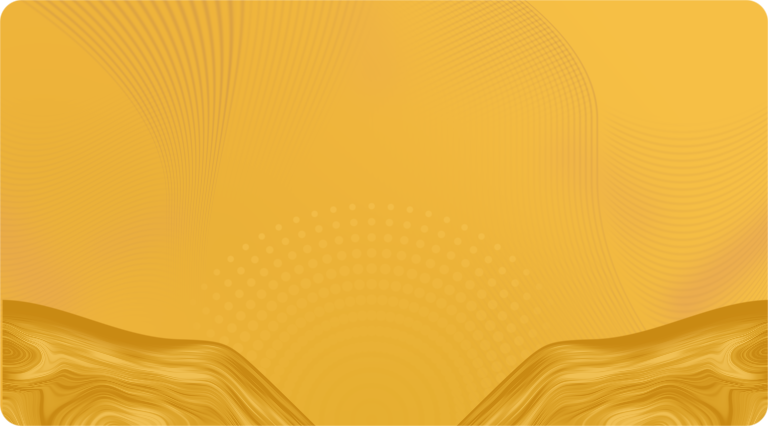
A Shadertoy shader for this background:

```glsl
// Golden backdrop with fine wave lines, a fan of halftone dots and draped gold folds.
#define ASPECT 1.8
#define CORNER_RADIUS 0.052
#define LINE_STRENGTH 0.50
#define DOT_COUNT 70.0
#define RING_GAP 0.0366
#define FAN_CENTER vec2(0.871, 0.986)
#define FAN_RADIUS 0.502
#define LINE_COLOR vec3(0.79, 0.57, 0.29)
#define GLOW_COLOR vec3(0.90, 0.64, 0.33)
#define GOLD_DARK vec3(0.79, 0.54, 0.075)
#define GOLD_MID vec3(0.86, 0.635, 0.155)
#define GOLD_LIGHT vec3(0.96, 0.78, 0.37)

float hash(vec2 p) {
    return fract(sin(dot(p, vec2(127.1, 311.7))) * 43758.5);
}

float noise(vec2 p) {
    vec2 i = floor(p), f = fract(p);
    f = f * f * (3.0 - 2.0 * f);
    return mix(mix(hash(i), hash(i + vec2(1, 0)), f.x),
               mix(hash(i + vec2(0, 1)), hash(i + vec2(1, 1)), f.x), f.y);
}

// Thin contour at each integer of the field, faded where too dense to draw
float contours(float field) {
    float density = fwidth(field);
    float wave = 0.5 + 0.5 * cos(6.28318 * field);
    return wave * wave * (1.0 - smoothstep(0.4, 0.95, density));
}

float band(float lo, float hi, float soft, float x) {
    return smoothstep(lo - soft, lo + soft, x) * (1.0 - smoothstep(hi - soft, hi + soft, x));
}

float glow(vec2 p, vec2 a, vec2 b, float radius) {
    vec2 ab = b - a;
    float t = clamp(dot(p - a, ab) / dot(ab, ab), 0.0, 1.0);
    float d = length(p - a - ab * t) / radius;
    return exp(-d * d);
}

// Sweeping line families; y runs downward from the top
float waveLines(vec2 p) {
    float sweepL = 0.39 - 0.34 * pow(max(1.0 - p.y / 0.47, 0.0), 2.0);
    float sweepR = 0.57 - 0.6 * p.y * p.y * (1.0 - p.y);
    float t = (p.x - sweepL) / (sweepR - sweepL);
    float lines = contours(t * 17.0) * band(0.0, 1.0, 0.03, t)
                * (1.0 - smoothstep(0.15, 0.75, p.y)) * (0.75 + 0.25 * t);

    float veil = (p.x - sweepR) / (0.36 - 0.32 * p.y);
    lines += 0.35 * contours(veil * 19.0 + p.y) * band(0.0, 0.8, 0.15, veil)
           * (1.0 - smoothstep(0.1, 0.5, p.y));

    float arc = 1.40 - 0.17 * pow(max(1.0 - p.y / 0.28, 0.0), 2.0)
              + 0.9 * pow(max(p.y - 0.42, 0.0), 2.0);
    float inside = arc - p.x;
    lines += 0.75 * contours(inside / 0.0135) * smoothstep(-0.008, 0.0, inside)
           * exp(-max(inside, 0.0) * 9.0) * (1.0 - 0.4 * smoothstep(0.2, 0.5, p.y));
    lines += 0.5 * contours((p.y + 0.48 * p.x) / 0.0145) * smoothstep(0.0, 0.02, inside)
           * band(1.02, 1.5, 0.12, p.x) * (1.0 - smoothstep(0.08, 0.32, p.y));
    lines += 0.16 * contours((p.y - 1.4 * p.x) / 0.021) * smoothstep(0.0, 0.02, inside)
           * band(1.1, 1.5, 0.08, p.x) * smoothstep(0.5, 0.7, p.y);

    float sag = 1.0 - pow((p.x - 1.6) / 0.2, 2.0);
    float right = (p.y - 0.25 - 0.06 * sag) / (1.0 + 0.25 * sag);
    lines += 0.33 * contours(right / 0.0135) * smoothstep(0.0, 0.05, p.x - arc)
           * band(0.0, 0.45, 0.03, right);

    float left = p.y - 0.07 * sin(p.x * 9.0 + 2.5 * p.y);
    lines += 0.27 * contours(left / 0.0135) * band(0.25, 0.75, 0.1, left)
           * (1.0 - smoothstep(0.3, 0.45, p.x));
    return lines;
}

// Halftone rings whose dots grow and dim toward the centre
float dotFan(vec2 p, float px) {
    vec2 v = p - FAN_CENTER;
    float radius = length(v);
    float ring = max(floor((FAN_RADIUS - radius) / RING_GAP + 0.5), 0.0);
    float ringRadius = FAN_RADIUS - ring * RING_GAP;
    float turn = atan(v.x, -v.y) * DOT_COUNT / 6.28318;
    vec2 cell = vec2((fract(turn + 0.5) - 0.5) * 6.28318 / DOT_COUNT * ringRadius, radius - ringRadius);
    float size = 0.0075 + 0.0012 * min(ring, 4.0);
    float fade = exp(-0.22 * ring) * (1.0 - smoothstep(0.30, 0.46, abs(v.x)));
    return (1.0 - smoothstep(size - px, size + px, length(cell))) * fade;
}

// Flowing streaks; a is the distance from the side, depth lies below the crest
vec3 goldFold(float a, float y, float depth) {
    vec2 q = vec2(a, y) + 0.04 * (noise(vec2(a, y) * 13.0) - 0.5);
    float arch = length((q - vec2(0.27, -0.02)) / vec2(0.22, 0.14));
    float eye = length((q - vec2(0.0, 0.16)) / vec2(0.14, 0.07));
    float flow = depth * 8.0 / (1.0 + 0.5 * smoothstep(0.48, 0.6, a));
    flow = mix(flow, 2.2 - arch, 1.0 - smoothstep(0.7, 1.3, arch));
    flow = mix(flow, 1.7 - eye, 1.0 - smoothstep(0.65, 1.25, eye));
    float streak = 0.40 * noise(vec2(flow * 6.0, a * 9.0)) + 0.32 * noise(vec2(flow * 19.0, a * 12.0 + 4.0))
                 + 0.28 * noise(vec2(flow * 45.0, a * 20.0 + 9.0));
    float sheen = streak + 0.07 * sin(flow * 5.0 - 2.0) + 0.08 * band(0.32, 0.48, 0.08, a);
    vec3 gold = mix(GOLD_DARK, GOLD_MID, smoothstep(0.22, 0.5, sheen));
    gold = mix(gold, GOLD_LIGHT, 0.8 * smoothstep(0.46, 0.85, sheen));
    float rim = mix(0.052, 0.009, smoothstep(0.28, 0.5, a));
    return mix(GOLD_DARK, gold, smoothstep(rim * 0.4, rim * 1.4, depth));
}

void mainImage(out vec4 fragColor, in vec2 fragCoord) {
    vec2 uv = fragCoord / iResolution.xy;
    vec2 p = vec2(uv.x * ASPECT, 1.0 - uv.y);
    float px = 1.0 / iResolution.y;

    // Warm base, brightest at upper right
    vec3 color = mix(vec3(0.935, 0.705, 0.23), vec3(0.965, 0.75, 0.27), smoothstep(0.3, 1.5, p.x - 0.8 * p.y));
    color = mix(color, vec3(0.895, 0.68, 0.18), 0.85 * glow(p, vec2(0.8, 1.0), vec2(1.0, 1.0), 0.36));
    color = mix(color, vec3(0.905, 0.685, 0.21), 0.5 * glow(p, vec2(0.1, 0.4), vec2(0.5, 0.55), 0.2));

    // Rosy glows
    float rose = 0.60 * glow(p, vec2(1.82, 0.53), vec2(1.61, 0.71), 0.055)
               + 0.48 * glow(p, vec2(-0.02, 0.54), vec2(0.11, 0.69), 0.085)
               + 0.24 * glow(p, vec2(1.34, 0.37), vec2(1.49, 0.50), 0.07)
               + 0.20 * glow(p, vec2(0.85, 0.05), vec2(0.88, 0.16), 0.08)
               + 0.22 * glow(p, vec2(0.25, 0.58), vec2(0.40, 0.52), 0.05);
    color = mix(color, GLOW_COLOR, min(rose, 0.8));
    color = mix(color, LINE_COLOR, min(LINE_STRENGTH * waveLines(p), 0.6));
    color = mix(color, vec3(0.96, 0.76, 0.31), 0.62 * dotFan(p, px));

    // Mirrored folds along the bottom
    float a = min(p.x, 1.81 - p.x);
    float drop = a - 0.535;
    float crest = 0.297 - 0.09 * smoothstep(0.0, 0.42, a) - 0.5 * (drop + sqrt(drop * drop + 0.0016));
    float depth = crest - uv.y;
    float cover = smoothstep(-px, px, depth) * smoothstep(0.006 - px, 0.006 + px, p.x);
    color = mix(color, goldFold(a, uv.y, depth), cover);

    // Rounded white corners
    vec2 halfSize = vec2(ASPECT, 1.0) * 0.5;
    vec2 corner = abs(p - halfSize) - halfSize + CORNER_RADIUS;
    float outside = length(max(corner, 0.0)) - CORNER_RADIUS;
    color = mix(color, vec3(1.0), smoothstep(-px, px, outside));
    fragColor = vec4(color, 1.0);
}
```
